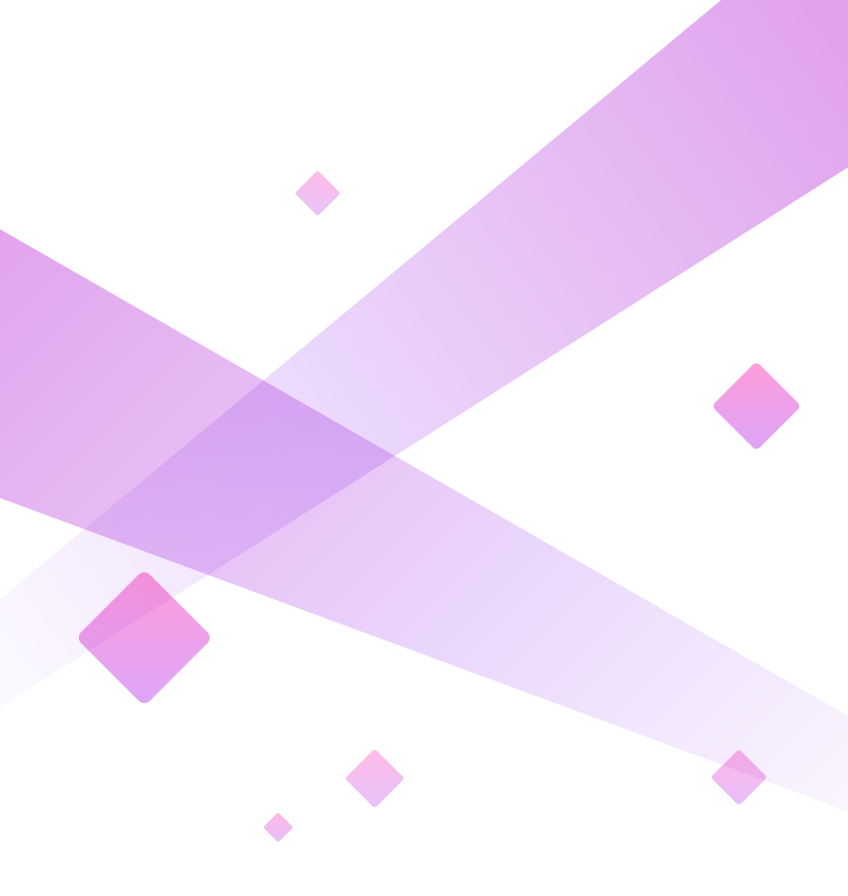
This background is drawn by a Shadertoy shader. Its source:

```glsl
// Two translucent lilac beams crossing on white, with scattered rounded pink diamonds.

// Lengths are in canvas heights, origin at the lower left.

// Beam edges: (height at x = 0, slope)
const vec2 RISING_TOP  = vec2(0.3312,  0.831);
const vec2 RISING_BASE = vec2(0.2104,  0.637);
const vec2 FALLING_TOP  = vec2(0.7442, -0.574);
const vec2 FALLING_BASE = vec2(0.4442, -0.3695);

// Gradient axes, from the pale end to the deep end
const vec2 RISING_PALE  = vec2(0.0, 0.25);
const vec2 RISING_DEEP  = vec2(0.93, 0.95);
const vec2 FALLING_PALE = vec2(0.833, -0.093);
const vec2 FALLING_DEEP = vec2(0.0, 0.74);

const vec3 BEAM_PALE = vec3(0.985, 0.975, 1.0);
const vec3 BEAM_MID  = vec3(0.92, 0.84, 0.985);
const vec3 BEAM_DEEP = vec3(0.885, 0.64, 0.93);
const float MID_STOP = 0.43;

const vec3 DIAMOND_TOP  = vec3(1.0, 0.61, 0.86);
const vec3 DIAMOND_BASE = vec3(0.865, 0.65, 0.97);
const float CORNER_ROUNDING = 0.12;

// Diamonds: (centre x, centre y, half diagonal, opacity)
const int DIAMOND_COUNT = 6;
const vec4 DIAMONDS[DIAMOND_COUNT] = vec4[](
    vec4(0.3545, 0.7844, 0.0244, 0.68),
    vec4(0.8442, 0.5468, 0.0477, 1.0),
    vec4(0.1610, 0.2883, 0.0730, 1.0),
    vec4(0.4182, 0.1312, 0.0318, 0.68),
    vec4(0.3104, 0.0766, 0.0160, 0.72),
    vec4(0.8247, 0.1325, 0.0302, 0.72)
);

// Signed distance to a line, positive above it
float heightAbove(vec2 p, vec2 edge) {
    return (p.y - edge.x - edge.y * p.x) / length(vec2(1.0, edge.y));
}

float coverage(float dist, float pixel) {
    return clamp(0.5 - dist / pixel, 0.0, 1.0);
}

// Tint of one beam; white outside it
vec3 beamTint(vec2 p, vec2 top, vec2 base, vec2 pale, vec2 deep, float pixel) {
    vec2 axis = deep - pale;
    float t = clamp(dot(p - pale, axis) / dot(axis, axis), 0.0, 1.0);
    vec3 tint = t < MID_STOP
        ? mix(BEAM_PALE, BEAM_MID, t / MID_STOP)
        : mix(BEAM_MID, BEAM_DEEP, (t - MID_STOP) / (1.0 - MID_STOP));
    float dist = max(heightAbove(p, top), -heightAbove(p, base));
    return mix(vec3(1.0), tint, coverage(dist, pixel));
}

// Square turned by 45 degrees with rounded corners
float diamondDistance(vec2 p, float halfDiagonal) {
    float radius = CORNER_ROUNDING * halfDiagonal;
    vec2 turned = vec2(p.x + p.y, p.y - p.x) * inversesqrt(2.0);
    vec2 q = abs(turned) - (halfDiagonal - radius) * inversesqrt(2.0);
    return length(max(q, 0.0)) + min(max(q.x, q.y), 0.0) - radius;
}

void mainImage(out vec4 fragColor, in vec2 fragCoord) {
    float pixel = 1.0 / iResolution.y;
    vec2 p = fragCoord * pixel;

    // Beams darken each other where they overlap
    vec3 color = beamTint(p, RISING_TOP, RISING_BASE, RISING_PALE, RISING_DEEP, pixel);
    color *= beamTint(p, FALLING_TOP, FALLING_BASE, FALLING_PALE, FALLING_DEEP, pixel);

    // Diamonds tint whatever lies below
    for (int i = 0; i < DIAMOND_COUNT; i++) {
        vec4 diamond = DIAMONDS[i];
        vec2 local = p - diamond.xy;
        float rise = clamp(0.5 + 0.5 * local.y / diamond.z, 0.0, 1.0);
        vec3 tint = mix(DIAMOND_BASE, DIAMOND_TOP, rise);
        float alpha = diamond.w * coverage(diamondDistance(local, diamond.z), pixel);
        color *= mix(vec3(1.0), tint, alpha);
    }

    fragColor = vec4(color, 1.0);
}
```
